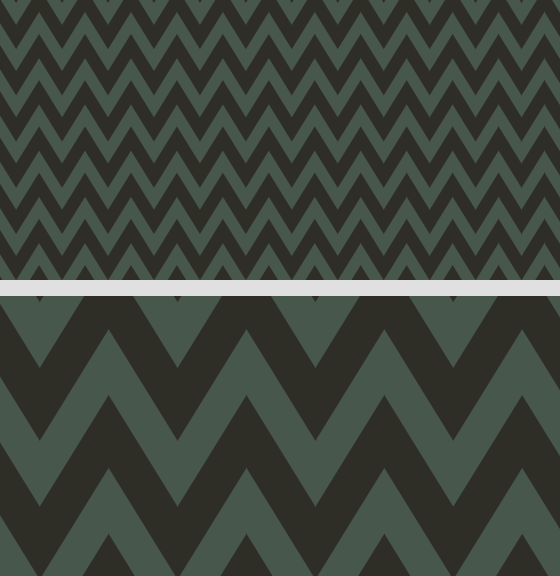
Top, the full canvas; bottom, a detail of the centre.
Give the GLSL for this pattern, as a Shadertoy shader.

```glsl
// Horizontal chevron stripes in muted green over a warm dark ground.
// A triangle wave shifts the height, which is then folded into equal rows;
// the distance to each band's slanted edges gives smooth outlines.

// Triangle wave: 0 at whole numbers, 1 halfway between them.
float triangleWave(float t) {
    return 1.0 - abs(2.0 * fract(t) - 1.0);
}

// Signed distance to the nearest zigzag band, negative inside.
float chevronDistance(vec2 p) {
    float period = 0.1641;
    float rowHeight = 0.1651;
    float drop = 0.1328;

    // Straighten the zigzag, with its peaks at whole periods
    float y = p.y + drop * triangleWave((p.x - 0.1396) / period);

    // Fold into rows around the middle of a band
    float offset = y - 0.5879;
    offset -= rowHeight * round(offset / rowHeight);

    // Turn the vertical gap into distance across the slope
    float slope = 2.0 * drop / period;
    return (abs(offset) - 0.0392) / sqrt(1.0 + slope * slope);
}

void mainImage(out vec4 fragColor, in vec2 fragCoord) {
    vec2 p = fragCoord / iResolution.y;
    float pixel = 1.0 / iResolution.y;

    // Blend over about one pixel at the edges
    float band = 1.0 - smoothstep(-0.7 * pixel, 0.7 * pixel, chevronDistance(p));

    vec3 ground = vec3(0.18, 0.176, 0.15);
    vec3 green = vec3(0.28, 0.343, 0.30);
    fragColor = vec4(mix(ground, green, band), 1.0);
}
```
